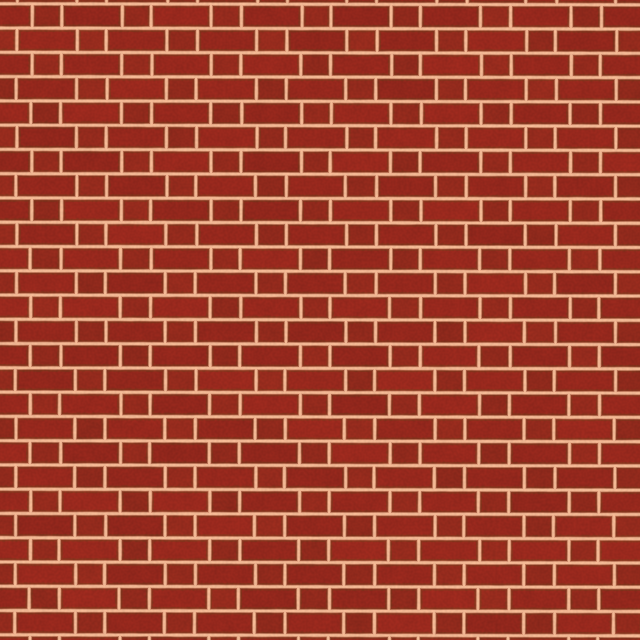
A WebGL 2 fragment shader for this pattern:

```glsl
#version 300 es
precision highp float;

uniform vec2 u_resolution;
out vec4 fragColor;

// Layout, in canvas heights
const float ROW_HEIGHT   = 1.0 / 26.37;
const float PERIOD       = 1.0 / 7.124;   // one header plus one stretcher
const float HEADER_WIDTH = PERIOD * 0.332;
const float ROW_SHIFT    = PERIOD * 0.505;
const vec2  START        = vec2(0.0499, 0.9941);
const float LEAN         = 0.004;         // sideways drift down the wall
const float TILT         = 0.0016;        // fall of the courses to the right
const float JOINT_JITTER = 0.0013;

// Mortar and brick edges
const float MORTAR_HALF = 0.0026;
const float MORTAR_SOFT = 0.0018;
const float RIM_INNER   = 0.0045;
const float RIM_OUTER   = 0.0070;

// Colours and wear
const vec3  BRICK_RED    = vec3(0.585, 0.155, 0.112);
const vec3  RIM_BROWN    = vec3(0.52, 0.20, 0.108);
const vec3  MORTAR_CREAM = vec3(0.95, 0.72, 0.58);
const float GRAIN_SCALE  = 230.0;
const float GRAIN_AMOUNT = 0.075;
const float MOTTLE_SCALE = 45.0;
const float MOTTLE_AMOUNT = 0.04;
const float TONE_AMOUNT  = 0.035;
const float HEADER_BROWN = 0.2;

float hash(vec2 p) {
    vec3 q = fract(vec3(p.xyx) * 0.1031);
    q += dot(q, q.yzx + 33.33);
    return fract((q.x + q.y) * q.z);
}

vec2 gradient(vec2 cell) {
    float angle = 6.28318 * hash(cell);
    return vec2(cos(angle), sin(angle));
}

float gradientNoise(vec2 p) {
    vec2 i = floor(p);
    vec2 f = p - i;
    vec2 w = f * f * f * (f * (f * 6.0 - 15.0) + 10.0);
    float a = dot(gradient(i), f);
    float b = dot(gradient(i + vec2(1.0, 0.0)), f - vec2(1.0, 0.0));
    float c = dot(gradient(i + vec2(0.0, 1.0)), f - vec2(0.0, 1.0));
    float d = dot(gradient(i + vec2(1.0, 1.0)), f - vec2(1.0, 1.0));
    return mix(mix(a, b, w.x), mix(c, d, w.x), w.y);
}

// Small sideways error of one upright joint
float jointOffset(float cell, float row, float kind) {
    return (hash(vec2(cell * 2.0 + kind + 17.0, row + 41.0)) - 0.5) * 2.0 * JOINT_JITTER;
}

void main() {
    vec2 uv = gl_FragCoord.xy / u_resolution.y;
    float pixel = 1.0 / u_resolution.y;

    // Courses, counted downward
    float depth = (START.y - uv.y - TILT * uv.x) / ROW_HEIGHT;
    float row = floor(depth);
    float rowPart = depth - row;
    float bedDistance = min(rowPart, 1.0 - rowPart) * ROW_HEIGHT;

    // Header and stretcher pairs, shifted on every other course
    float x = uv.x + LEAN * (1.0 - uv.y) - START.x - mod(row, 2.0) * ROW_SHIFT;
    float cell = floor(x / PERIOD);
    float along = x - cell * PERIOD;
    float headerStart = jointOffset(cell, row, 0.0);
    float headerEnd = HEADER_WIDTH + jointOffset(cell, row, 1.0);
    float nextStart = PERIOD + jointOffset(cell + 1.0, row, 0.0);
    float uprightDistance = min(abs(along - headerStart),
                            min(abs(along - headerEnd), abs(along - nextStart)));
    float isHeader = step(along, headerEnd);
    float edge = min(bedDistance, uprightDistance);

    // Brick face with a brown rim
    float grain = gradientNoise(uv * GRAIN_SCALE);
    float mottle = gradientNoise(uv * MOTTLE_SCALE + 7.3);
    float rim = 1.0 - smoothstep(RIM_INNER, RIM_OUTER, edge + grain * 0.001);
    vec3 color = mix(BRICK_RED, RIM_BROWN, max(rim, isHeader * HEADER_BROWN));
    float tone = (hash(vec2(cell * 2.0 + isHeader + 90.0, row + 5.0)) - 0.5) * 2.0;
    color *= 1.0 + grain * GRAIN_AMOUNT + mottle * MOTTLE_AMOUNT + tone * TONE_AMOUNT;

    // Soft mortar with a slightly uneven width
    float soft = max(MORTAR_SOFT, pixel * 0.75);
    float halfWidth = MORTAR_HALF + mottle * 0.0004;
    float mortar = 1.0 - smoothstep(halfWidth - soft, halfWidth + soft, edge);
    color = mix(color, MORTAR_CREAM * (1.0 + grain * 0.05), mortar);

    fragColor = vec4(color, 1.0);
}
```
